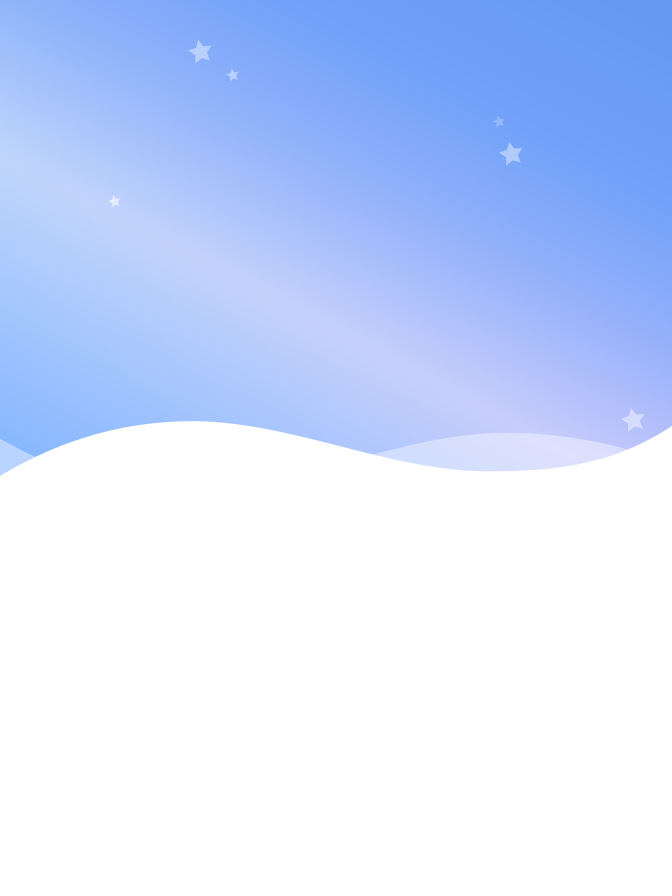
This background is drawn by a WebGL 2 fragment shader. Its source:

```glsl
#version 300 es
precision highp float;
// A blue sky with a diagonal glow and small stars above white rolling waves.

#define CREST_HEIGHT 0.824
#define CREST_SLOPE 0.52
#define STAR_TILT 0.2
#define STAR_INNER 0.5
#define BACK_WAVE_ALPHA 0.4
#define STAR_COUNT 6

uniform vec2 u_resolution;
out vec4 fragColor;

const float PI = 3.14159;
const vec3 LAVENDER = vec3(0.772, 0.816, 0.984);
const vec3 PALE_BLUE = vec3(0.541, 0.722, 1.0);
const vec3 SOFT_BLUE = vec3(0.580, 0.702, 0.982);
const vec3 MID_BLUE = vec3(0.443, 0.631, 0.976);
const vec3 DEEP_BLUE = vec3(0.390, 0.600, 0.945);

// Stars: centre, radius, opacity
const vec4 STARS[STAR_COUNT] = vec4[](
  vec4(0.224, 0.942, 0.0140, 0.42), vec4(0.260, 0.916, 0.0072, 0.42),
  vec4(0.557, 0.864, 0.0068, 0.25), vec4(0.571, 0.828, 0.0140, 0.42),
  vec4(0.128, 0.775, 0.0072, 0.60), vec4(0.707, 0.531, 0.0140, 0.45));

// Cubic between two knots, each given as x, height, slope
float hermite(vec3 a, vec3 b, float x) {
  float w = b.x - a.x;
  float t = clamp((x - a.x) / w, 0.0, 1.0);
  float s = 1.0 - t;
  return mix(a.y, b.y, t * t * (3.0 - 2.0 * t)) + w * t * s * (a.z * s - b.z * t);
}

// Curve through four knots
float wave(vec3 a, vec3 b, vec3 c, vec3 d, float x) {
  if (x < b.x) return hermite(a, b, x);
  return x < c.x ? hermite(b, c, x) : hermite(c, d, x);
}

// Signed distance to the edge of a five-pointed star
float starDistance(vec2 p, float radius) {
  float sector = PI / 5.0;
  float angle = atan(p.y, p.x + 1e-6) - 0.5 * PI - STAR_TILT;
  angle = abs(mod(angle + sector, 2.0 * sector) - sector);
  vec2 q = length(p) * vec2(cos(angle), sin(angle));
  vec2 notch = STAR_INNER * radius * vec2(cos(sector), sin(sector));
  return dot(q - vec2(radius, 0.0), normalize(vec2(notch.y, radius - notch.x)));
}

// Gradient stops measured across the diagonal crest
vec3 skyColor(vec2 p) {
  float d = (p.y - CREST_HEIGHT + CREST_SLOPE * p.x) / length(vec2(1.0, CREST_SLOPE));
  vec3 color = mix(LAVENDER, PALE_BLUE, clamp(-d / 0.271, 0.0, 1.0));
  color = mix(color, SOFT_BLUE, clamp(d / 0.156, 0.0, 1.0));
  color = mix(color, MID_BLUE, clamp((d - 0.156) / 0.144, 0.0, 1.0));
  color = mix(color, DEEP_BLUE, clamp((d - 0.30) / 0.20, 0.0, 1.0));
  // Cooler on the left, more violet on the right
  return color + vec3(0.02, -0.02, 0.0) * (p.x / 0.375 - 1.0) * smoothstep(0.3, 0.0, abs(d));
}

float coverage(float d, float pixel) {
  return smoothstep(0.7 * pixel, -0.7 * pixel, d);
}

void main() {
  vec2 p = gl_FragCoord.xy / u_resolution * vec2(0.75, 1.0);
  float pixel = 1.0 / u_resolution.y;
  vec3 color = skyColor(p);

  // Stars
  for (int i = 0; i < STAR_COUNT; i++) {
    vec4 star = STARS[i];
    color = mix(color, vec3(1.0), star.w * coverage(starDistance(p - star.xy, star.z), pixel));
  }

  // Translucent back wave, then the white front wave
  float back = wave(vec3(0.0, 0.5104, -0.55), vec3(0.1953, 0.4479, 0.0),
                    vec3(0.5638, 0.5169, 0.0), vec3(0.75, 0.4818, -0.39), p.x);
  float front = wave(vec3(0.0, 0.4688, 0.60), vec3(0.2148, 0.5299, 0.0),
                     vec3(0.5443, 0.4740, 0.0), vec3(0.75, 0.5247, 0.666), p.x);
  color = mix(color, vec3(1.0), BACK_WAVE_ALPHA * coverage(p.y - back, pixel));
  color = mix(color, vec3(1.0), coverage(p.y - front, pixel));
  fragColor = vec4(color, 1.0);
}
```
